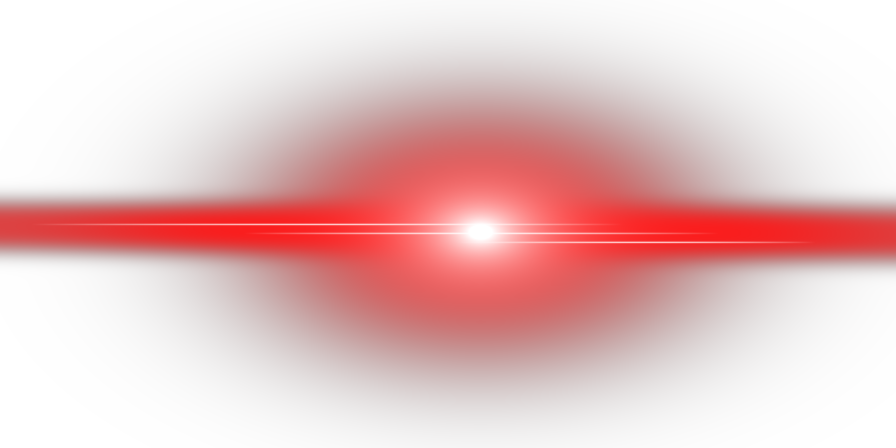
Write a Shadertoy shader that draws this background.

```glsl
// Soft falloff from 1 at zero distance; a higher power gives a flatter top.
float falloff(float dist, float radius, float power) {
    return exp(-pow(abs(dist) / radius, power));
}

// Thin horizontal streak that tapers towards both ends.
float streak(vec2 p, vec2 center, float halfLength) {
    vec2 d = p - center;
    float taper = max(1.0 - pow(d.x / halfLength, 2.0), 0.0);
    float halfWidth = max(0.002, 0.5 / iResolution.y);
    return taper * falloff(d.y, halfWidth, 2.0);
}

void mainImage(out vec4 fragColor, in vec2 fragCoord) {
    vec2 p = fragCoord / iResolution.xy * vec2(2.0, 1.0);
    vec2 d = p - vec2(1.073, 0.482);

    // Wide elliptical halo
    float halo = falloff(length(d / vec2(1.75, 1.0)), 0.30, 2.4);

    // Slightly tilted beam, dimmer towards the sides
    float beamY = 0.495 - 0.009 * p.x;
    float beamStrength = 0.98 - 0.16 * smoothstep(0.5, 1.1, abs(d.x));
    float beam = beamStrength * falloff(p.y - beamY, 0.06 + 0.003 * p.x, 3.0);

    // Smoke darkens the white ground, and its dense parts shine red
    float density = 0.9 * (1.0 - (1.0 - halo) * (1.0 - beam));
    vec3 color = vec3(1.0 - density);
    color.r += 1.1 * density * density;
    color = min(color, 1.0);

    // Hot core with a pink bloom
    float r = length(d / vec2(1.6, 1.0));
    float core = 0.9 * falloff(r, 0.05, 1.0) + 0.35 * falloff(r, 0.15, 2.0);
    color = mix(color, vec3(1.0), min(core, 1.0));

    // Light streaks, stepping down and to the right
    for (int i = 0; i < 3; i++) {
        float k = float(i);
        vec2 center = vec2(0.73 + 0.345 * k, 0.499 - 0.02 * k);
        float light = streak(p, center, 0.66 - 0.13 * k);
        color = mix(color, vec3(1.0), 0.75 * light);
    }

    fragColor = vec4(color, 1.0);
}
```
